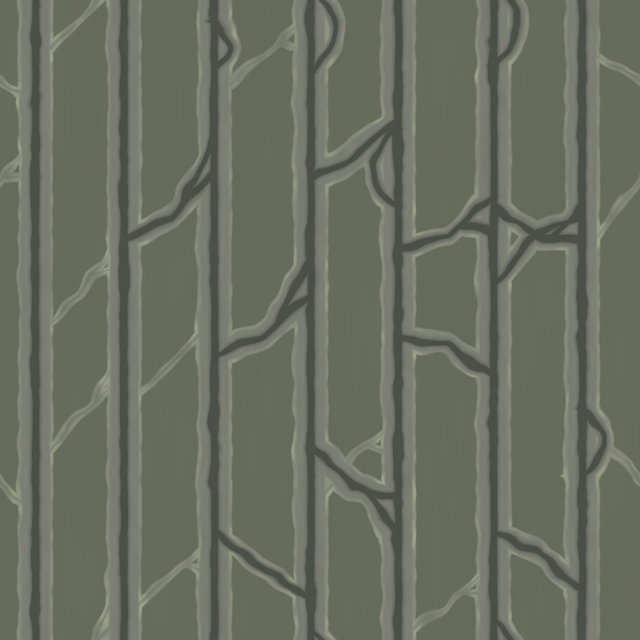
Give the GLSL for this texture, as a WebGL 1 fragment shader.

```glsl
precision highp float;
// Seven upright planks split by dark grooves with worn grey bevels and pale rims.
// Forked cracks bridge neighbouring grooves and small pockets bulge off them;
// all are distance fields (core, bevel) merged by min, with wrapped hashes and noise.

uniform vec2 u_resolution;

const float COLUMNS = 7.0;
const float FIRST_GROOVE = 0.053;
const vec3 PANEL = vec3(0.40, 0.42, 0.36);
const vec3 BEVEL = vec3(0.48, 0.49, 0.45);
const vec3 SHALLOW = vec3(0.45, 0.465, 0.405);
const vec3 GROOVE = vec3(0.29, 0.31, 0.28);
const vec3 SHADE = vec3(0.35, 0.36, 0.33);
const vec3 RIM = vec3(0.54, 0.55, 0.49);
const vec3 GLINT = vec3(0.61, 0.63, 0.53);

vec4 hash4(vec2 p) {
  vec4 h = fract(p.xyxy * vec4(0.1031, 0.1030, 0.0973, 0.1099));
  h += dot(h, h.wzxy + 33.33);
  return fract((h.xxyz + h.yzzw) * h.zywx);
}

float corner(vec2 cell, vec2 f, vec2 period) {
  float angle = 6.2832 * hash4(mod(cell, period) + period).x;
  return dot(vec2(cos(angle), sin(angle)), f);
}

// Gradient noise over the unit tile; cells must be whole numbers
float noise(vec2 uv, vec2 cells) {
  vec2 p = uv * cells, i = floor(p), f = fract(p);
  vec2 s = f * f * f * (f * (f * 6.0 - 15.0) + 10.0);
  vec2 e = vec2(1.0, 0.0);
  float low = mix(corner(i, f, cells), corner(i + e, f - e, cells), s.x);
  float high = mix(corner(i + e.yx, f - e.yx, cells), corner(i + 1.0, f - 1.0, cells), s.x);
  return mix(low, high, s.y);
}

float wrapHalf(float v) { return v - floor(v + 0.5); }

float segment(vec2 p, vec2 a, vec2 b) {
  vec2 ab = b - a;
  return length(p - a - ab * clamp(dot(p - a, ab) / dot(ab, ab), 0.0, 1.0));
}

float grooveX(float c) {
  return c / COLUMNS + 0.010 * (hash4(vec2(mod(c, COLUMNS), 3.0)).x - 0.4);
}

// Bent crack from the origin to span, often forking near its far end
vec2 crackField(vec2 q, vec2 span, vec4 h, float deep, float wear) {
  vec2 middle = span * 0.5 + vec2(0.0, (h.x - 0.5) * 0.05);
  float d = min(segment(q, vec2(0.0), middle), segment(q, middle, span));
  vec2 forkEnd = span + vec2(0.0, h.w < 0.5 ? -0.055 : 0.055);
  if (h.z > 0.35) d = min(d, segment(q, mix(middle, span, 0.3), forkEnd));
  float core = mix(-0.04, 0.0052 + 0.003 * wear, deep);
  float bevel = mix(0.0065, mix(0.014, 0.025, h.y), deep) + 0.004 * wear;
  return vec2(d - core, d - bevel);
}

// Parabolic side branch that leaves and rejoins its groove
vec2 pocketField(vec2 q, vec4 h, float wear) {
  float reach = mix(0.035, 0.11, h.y * h.y);
  float bulge = mix(0.022, 0.046, h.y) * (h.z < 0.5 ? -1.0 : 1.0);
  float t = clamp(q.y / reach, -1.0, 1.0);
  float slope = 2.0 * bulge * t / reach;
  float across = (q.x - bulge * (1.0 - t * t)) / sqrt(1.0 + slope * slope);
  float d = length(vec2(across, max(abs(q.y) - reach, 0.0)));
  return vec2(d - 0.0045 - 0.003 * wear, d - 0.017 - 0.004 * wear);
}

void main() {
  vec2 uv = gl_FragCoord.xy / u_resolution;
  float soft = max(0.0013, 1.0 / u_resolution.y);
  float wear = noise(uv, vec2(28.0, 22.0));
  float chips = noise(uv, vec2(35.0, 46.0));
  float broad = noise(uv, vec2(7.0, 5.0));
  vec2 p = vec2(uv.x - FIRST_GROOVE, uv.y);
  vec2 bent = p + 0.008 * vec2(wear, noise(uv, vec2(21.0, 25.0))) + 0.003 * chips;

  // Nearest grooves, cracks and pockets
  vec2 groove = vec2(1.0), crack = vec2(1.0);
  float home = floor(p.x * COLUMNS);
  for (int j = -1; j <= 1; j++) {
    float c = home + float(j), id = mod(c, COLUMNS);
    float x = grooveX(c);
    float d = abs(p.x - x + 0.0025 * wear);
    float blotch = max(wear + 0.5 * chips, 0.0) * (0.7 + broad);
    groove = min(groove, d - vec2(0.0056 + 0.008 * blotch, 0.0275 + 0.004 * wear + 0.002 * chips));

    vec4 g = hash4(vec2(id, 17.0));
    if (id > 1.5 && g.w < 0.85)
      crack = min(crack, pocketField(vec2(bent.x - x, wrapHalf(bent.y - g.x)), g, wear));

    float busy = 1.0 - step(2.0, abs(id - 3.5));
    for (int k = 0; k < 3; k++) {
      vec4 h = hash4(vec2(id + 5.0, float(k) + 41.0));
      vec4 r = hash4(vec2(id + 11.0, float(k) + 73.0));
      float deep = step(r.x, mix(0.15, 0.65, busy));
      float rise = mix(mix(0.08, 0.18, r.y), mix(0.05, 0.11, r.y), deep);
      rise *= r.z < mix(0.25, 0.5, deep) ? -1.0 : 1.0;
      float start = (float(k) + 0.7 * h.x) / 3.0 + g.y;
      vec2 q = vec2(bent.x - x, wrapHalf(bent.y - start));
      crack = min(crack, crackField(q, vec2(grooveX(c + 1.0) - x, rise), h, deep, wear));
    }
  }
  vec2 field = min(groove, crack);

  // Flat panel, then bevel with soft vertical streaks
  float streak = noise(uv, vec2(90.0, 6.0));
  vec3 color = PANEL + 0.006 * broad + 0.006 * streak;
  float cut = 1.0 - smoothstep(0.026, 0.038, field.x);
  vec3 stone = mix(SHALLOW, BEVEL, cut) + 0.018 * streak + 0.02 * wear;
  stone = mix(stone, SHADE, 0.5 * (1.0 - smoothstep(0.0, 0.006, field.x)));

  // Worn rim, brightest where a crack meets a groove
  float rim = smoothstep(-0.0075, -0.0035, field.y) * clamp(0.65 + 0.8 * chips + 0.5 * broad, 0.15, 1.0);
  vec2 meet = 1.0 - smoothstep(0.003, 0.014, abs(vec2(groove.y, crack.y)));
  stone = mix(stone, mix(RIM, GLINT, meet.x * meet.y), rim);
  color = mix(color, stone, 1.0 - smoothstep(-soft, soft, field.y));

  // Dark core
  color = mix(color, GROOVE + 0.012 * wear, 1.0 - smoothstep(-soft, soft, field.x));
  gl_FragColor = vec4(color, 1.0);
}
```
